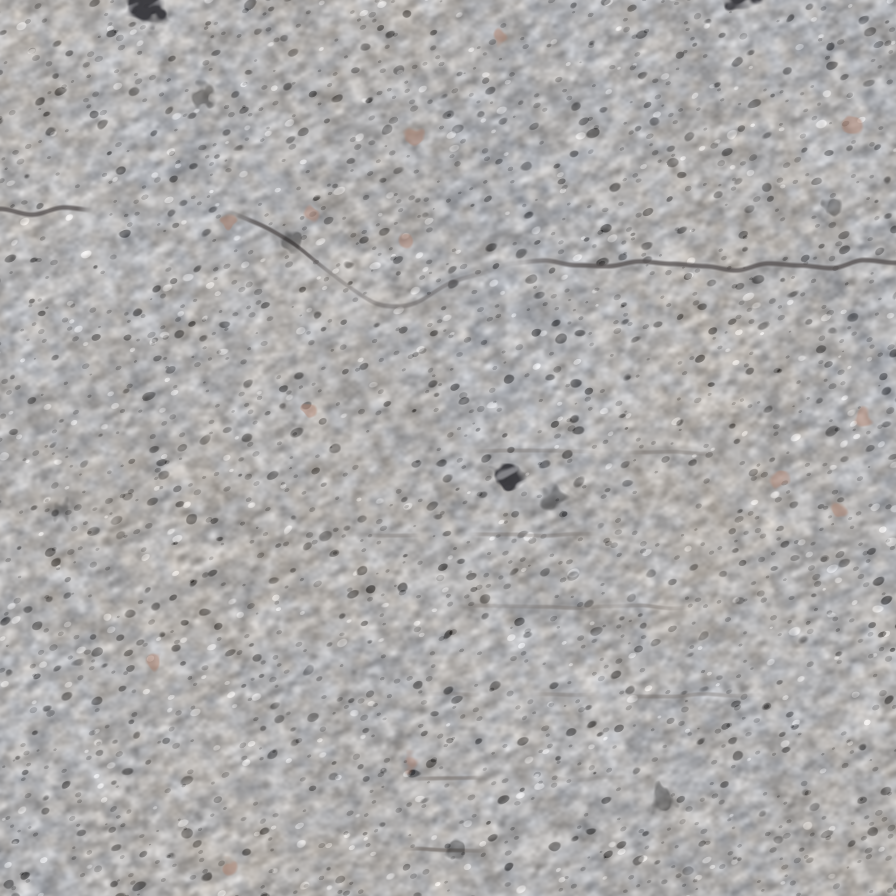
Reproduce this texture procedurally as a WebGL 2 fragment shader.

```glsl
#version 300 es
precision highp float;

uniform vec2 u_resolution;
out vec4 fragColor;

float hash(vec2 cell, float seed) {
    uvec2 k = uvec2(ivec2(cell) + 4096);
    uint h = k.x * 1597334677u ^ k.y * 3812015801u ^ uint(seed) * 2654435761u;
    h = (h ^ (h >> 15)) * 2246822519u;
    h = (h ^ (h >> 13)) * 3266489917u;
    h ^= h >> 16;
    return float(h >> 8) / 16777216.0;
}

float noise(vec2 p, float seed) {
    vec2 cell = floor(p), f = fract(p);
    f = f * f * (3.0 - 2.0 * f);
    float low = mix(hash(cell, seed), hash(cell + vec2(1, 0), seed), f.x);
    float high = mix(hash(cell + vec2(0, 1), seed), hash(cell + vec2(1, 1), seed), f.x);
    return mix(low, high, f.y);
}

// One ragged spot in a random share of the grid cells; radius in cell units.
float spots(vec2 p, float freq, float density, float radius, float seed) {
    vec2 q = p * freq, cell = floor(q);
    vec2 centre = 0.3 + 0.4 * vec2(hash(cell, seed), hash(cell, seed + 1.0));
    float size = radius * (0.6 + 0.4 * hash(cell, seed + 2.0));
    float ragged = (noise(p * 110.0, seed) - 0.5) * size * 0.9;
    float d = length(q - cell - centre) + ragged;
    float present = step(hash(cell, seed + 3.0), density);
    return present * (1.0 - smoothstep(0.55 * size, size, d));
}

// Thin line at height y, broken up along its length.
float brokenLine(vec2 p, float y, float width, float gaps, float seed) {
    float wander = (noise(vec2(p.x * 28.0, seed), seed) - 0.5) * gaps;
    float d = abs(p.y - y - wander);
    float strength = smoothstep(0.25, 0.65, noise(vec2(p.x * 16.0, 3.0), seed + 1.0));
    return strength * (1.0 - smoothstep(0.2 * width, width, d));
}

// Short level scratches with hashed heights and extents.
float scratches(vec2 p) {
    float mask = 0.0;
    for (int i = 0; i < 6; i++) {
        vec2 id = vec2(i, 7);
        float y = 0.03 + 0.09 * float(i) + 0.04 * hash(id, 50.0);
        float start = 0.3 + 0.25 * hash(id, 51.0);
        float end = start + 0.2 + 0.25 * hash(id, 52.0);
        float extent = smoothstep(start, start + 0.08, p.x) * (1.0 - smoothstep(end - 0.08, end, p.x));
        float depth = 0.4 + 0.6 * hash(id, 53.0);
        mask = max(mask, depth * extent * brokenLine(p, y, 0.0035, 0.004, 60.0 + float(i) * 2.0));
    }
    return mask;
}

float crackHeight(float x) {
    float dip = (x - 0.43) / 0.08;
    return 0.765 - 0.06 * smoothstep(0.2, 0.45, x) - 0.045 * exp(-dip * dip);
}

void main() {
    vec2 p = gl_FragCoord.xy / u_resolution.y;

    // Grain axes lean upward to the right
    float lean = 0.45;
    vec2 g = mat2(cos(lean), -sin(lean), sin(lean), cos(lean)) * p;

    // Sand grain, mottling and brushed streaks
    float coarse = noise(g * vec2(72.0, 112.0), 1.0);
    float medium = noise(g * vec2(120.0, 165.0) + 9.3, 2.0);
    float fine = noise(p * vec2(210.0, 240.0), 3.0);
    float mottle = noise(p * 9.0, 4.0) * 0.6 + noise(p * 24.0, 5.0) * 0.4;
    float streak = noise(p * vec2(5.0, 85.0), 6.0);
    float tone = 0.69 + 0.37 * (coarse * 0.5 + medium * 0.35 + fine * 0.15 - 0.5);
    tone += 0.05 * (mottle - 0.5) + 0.035 * (streak - 0.5);

    // Dark and pale mineral specks
    vec2 speckAxes = g * vec2(0.75, 1.1);
    float darkSpecks = spots(speckAxes, 52.0, 0.26, 0.30, 10.0);
    float tinySpecks = spots(speckAxes + 0.37, 85.0, 0.22, 0.30, 15.0);
    float paleSpecks = spots(speckAxes + 0.71, 60.0, 0.14, 0.28, 20.0);
    tone -= darkSpecks * (0.12 + 0.22 * mottle) + tinySpecks * 0.13;
    tone += paleSpecks * 0.13;

    // Warm and cool tint
    float tint = noise(p * 5.0, 7.0) * 0.4 + noise(g * 65.0, 8.0) * 0.6 - 0.5;
    vec3 colour = vec3(tone) + vec3(0.005, 0.0, 0.0) + vec3(0.045, 0.008, -0.045) * tint;

    // Cracks and scratches
    float crack = brokenLine(p, crackHeight(p.x), 0.0042, 0.014, 40.0);
    colour = mix(colour, vec3(0.33, 0.31, 0.31), crack * 0.75);
    colour = mix(colour, vec3(0.42, 0.39, 0.37), scratches(p) * 0.65);

    // Grey stains, rust flecks and black chips
    float stains = spots(p * vec2(1.2, 1.0), 6.0, 0.20, 0.12, 25.0);
    colour = mix(colour, colour * 0.62, stains * 0.8);
    float blush = spots(p, 10.0, 0.10, 0.13, 30.0);
    colour = mix(colour, vec3(0.68, 0.49, 0.41), blush * 0.45);
    float rust = spots(p, 6.0, 0.04, 0.09, 33.0);
    colour = mix(colour, vec3(0.72, 0.41, 0.22), rust * 0.85);
    float chips = spots(p * vec2(0.85, 1.1), 5.0, 0.12, 0.12, 36.0);
    vec3 chipColour = vec3(0.19, 0.19, 0.21) + 0.3 * smoothstep(0.55, 0.9, coarse);
    colour = mix(colour, chipColour, chips * 0.9);

    fragColor = vec4(clamp(colour, 0.0, 1.0), 1.0);
}
```
